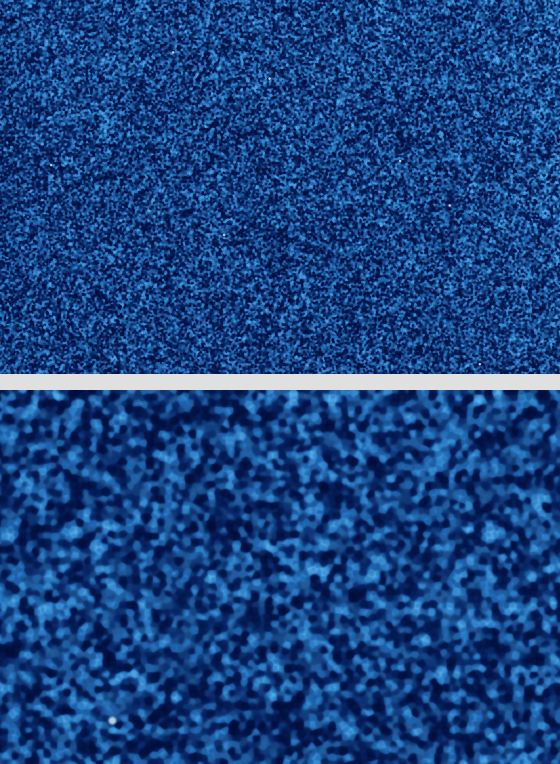
Top, the full canvas; bottom, a detail of the centre.
Reproduce this texture procedurally as a Shadertoy shader.

```glsl
const float FLAKES_PER_HEIGHT = 178.0;
const float FLAKE_SHARPNESS = 3.6;
const float FLAKE_CONTRAST = 0.89;
const float SPARKS_PER_HEIGHT = 12.0;
const float SPARK_CHANCE = 0.07;
const vec3 SPARK_COLOR = vec3(0.78, 0.88, 0.92);

// Blue foil ramp, dark to bright, with the share of area below each stop
const int STOPS = 8;
const vec3 FOIL[STOPS] = vec3[STOPS](
    vec3(0.00, 0.04, 0.20), vec3(0.01, 0.08, 0.28),
    vec3(0.03, 0.15, 0.40), vec3(0.07, 0.25, 0.50),
    vec3(0.13, 0.35, 0.60), vec3(0.11, 0.39, 0.69),
    vec3(0.22, 0.55, 0.81), vec3(0.40, 0.74, 0.95));
const float SHARE[STOPS] = float[STOPS](
    0.0, 0.10, 0.30, 0.54, 0.71, 0.82, 0.94, 1.0);

// Three independent random values for one grid cell
vec3 hash3(vec2 cell, uint seed) {
    uvec3 v = uvec3(uvec2(ivec2(cell)), seed) * 1664525u + 1013904223u;
    for (int i = 0; i < 2; i++) {
        v.x += v.y * v.z;
        v.y += v.z * v.x;
        v.z += v.x * v.y;
        v ^= v >> 16u;
    }
    return vec3(v & 0xffffu) / 65535.0;
}

float valueNoise(vec2 p, uint seed) {
    vec2 cell = floor(p);
    vec2 f = p - cell;
    f = f * f * (3.0 - 2.0 * f);
    float low = mix(hash3(cell, seed).x, hash3(cell + vec2(1, 0), seed).x, f.x);
    float high = mix(hash3(cell + vec2(0, 1), seed).x, hash3(cell + 1.0, seed).x, f.x);
    return mix(low, high, f.y);
}

// Soft round scattered flakes, normalised to zero mean and unit variance
float flakes(vec2 p, float sharpness, uint seed) {
    vec2 cell = floor(p);
    float total = 0.0, power = 0.0;
    for (int y = -1; y <= 1; y++) {
        for (int x = -1; x <= 1; x++) {
            vec2 neighbour = cell + vec2(x, y);
            vec3 random = hash3(neighbour, seed);
            vec2 offset = neighbour + mix(vec2(0.1), vec2(0.9), random.xy) - p;
            float weight = exp(-sharpness * dot(offset, offset));
            total += weight * (random.z - 0.5);
            power += weight * weight;
        }
    }
    // The floor lets gaps between flakes fade instead of forming hard seams
    return total * sqrt(12.0 / (power + 0.04));
}

// Broad uneven lighting and loose clumps of flakes
float shading(vec2 p, vec2 uv) {
    float clumps = 0.30 * (valueNoise(p * 40.0, 3u) - 0.5)
                 + 0.15 * (valueNoise(p * 14.0, 4u) - 0.5)
                 + 0.15 * (valueNoise(p * 4.0, 5u) - 0.5);
    float light = 0.22 * (uv.y - 0.5) + 0.18 * smoothstep(0.75, 1.0, uv.x);
    float edge = 0.40 * (1.0 - smoothstep(0.0, 0.05, uv.x)) * uv.y;
    return clumps + light - edge;
}

vec3 foilRamp(float t) {
    vec3 color = FOIL[0];
    for (int i = 1; i < STOPS; i++) {
        float blend = clamp((t - SHARE[i - 1]) / (SHARE[i] - SHARE[i - 1]), 0.0, 1.0);
        color = mix(color, FOIL[i], blend);
    }
    return color;
}

// Rare pale glints, kept inside their own cells
float sparks(vec2 p, float chance, float radius, uint seed) {
    vec2 cell = floor(p);
    vec3 random = hash3(cell, seed);
    float dist = length(p - cell - mix(vec2(0.1), vec2(0.9), random.xy));
    float shape = 1.0 - smoothstep(0.3 * radius, radius, dist);
    return shape * step(random.z, chance);
}

void mainImage(out vec4 fragColor, in vec2 fragCoord) {
    vec2 uv = fragCoord / iResolution.xy;
    vec2 p = fragCoord / iResolution.y;

    float level = FLAKE_CONTRAST * flakes(p * FLAKES_PER_HEIGHT, FLAKE_SHARPNESS, 1u);
    level += shading(p, uv);

    // Logistic curve turns the bell-shaped level into an area share
    float share = 1.0 / (1.0 + exp(-1.7 * level));
    vec3 color = foilRamp(share);

    float glint = sparks(p * SPARKS_PER_HEIGHT, SPARK_CHANCE, 0.06, 7u);
    color = mix(color, SPARK_COLOR, 0.9 * glint);
    fragColor = vec4(color, 1.0);
}
```
